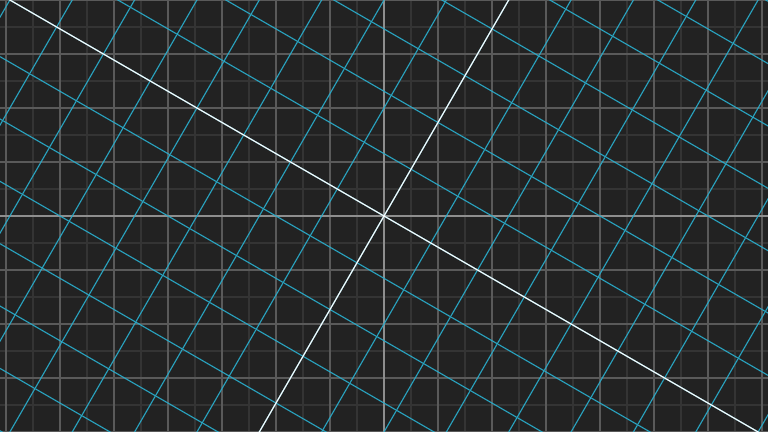
This pattern is drawn by a Shadertoy shader. Its source:

```glsl
// Box-filtered coverage of a line at distance d, valid below one pixel
float lineCoverage(float d, float width, float pixel) {
    float right = min(d + 0.5 * pixel, 0.5 * width);
    float left = max(d - 0.5 * pixel, -0.5 * width);
    return max(right - left, 0.0) / pixel;
}

// Lines through every multiple of the spacing, on both axes
float gridCoverage(vec2 p, float spacing, float width, float pixel) {
    vec2 d = abs(p - spacing * round(p / spacing));
    return max(lineCoverage(d.x, width, pixel), lineCoverage(d.y, width, pixel));
}

float axesCoverage(vec2 p, float width, float pixel) {
    vec2 d = abs(p);
    return max(lineCoverage(d.x, width, pixel), lineCoverage(d.y, width, pixel));
}

vec2 rotate(vec2 p, float angle) {
    float c = cos(angle), s = sin(angle);
    return vec2(c * p.x - s * p.y, s * p.x + c * p.y);
}

void mainImage(out vec4 fragColor, in vec2 fragCoord) {
    // Eight grid cells span the canvas height
    float pixel = 8.0 / iResolution.y;
    vec2 p = (fragCoord - 0.5 * iResolution.xy) * pixel;
    vec2 turned = rotate(p, radians(30.0));

    vec3 color = vec3(0.133);

    // Upright grid: half steps, whole steps, axes
    color = mix(color, vec3(0.40), gridCoverage(p, 0.5, 0.010, pixel));
    color = mix(color, vec3(0.55), gridCoverage(p, 1.0, 0.016, pixel));
    color = mix(color, vec3(0.73), axesCoverage(p, 0.020, pixel));

    // Turned grid and its axes
    color = mix(color, vec3(0.16, 0.67, 0.79), gridCoverage(turned, 1.0, 0.022, pixel));
    color = mix(color, vec3(1.0), axesCoverage(turned, 0.024, pixel));

    fragColor = vec4(color, 1.0);
}
```
